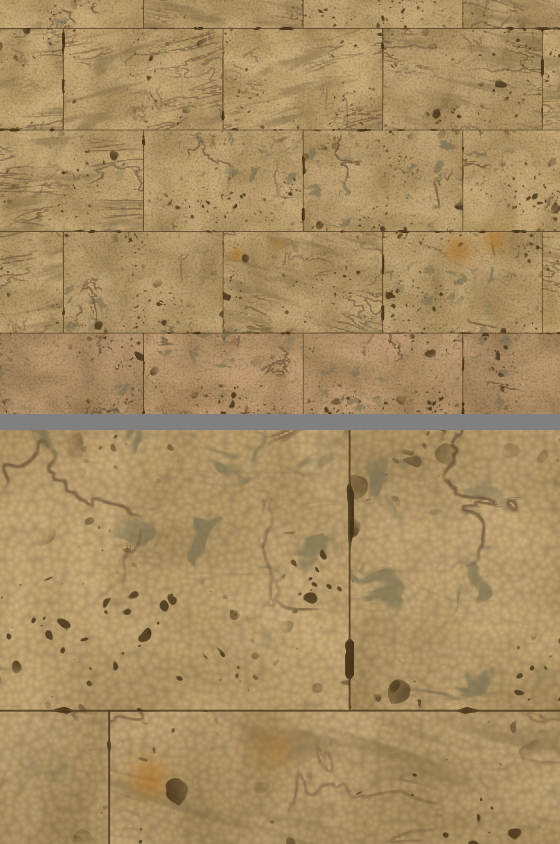
Top, the full canvas; bottom, a detail of the centre.
Reproduce this texture procedurally as a WebGL 2 fragment shader.

```glsl
#version 300 es
precision highp float;
// Weathered limestone wall: half-offset courses of wide blocks with thin joints.
// Layered sines make clouds, bedding veins and cracks; cellular noise makes
// grain and pits. Each block shifts the noise and is either veined or pitted.

uniform vec2 u_resolution;
out vec4 fragColor;

const vec2 BLOCK_SIZE = vec2(0.3856, 0.2453);
const vec2 WALL_ORIGIN = vec2(0.1532, 0.1954);
const vec3 STONE_LIGHT = vec3(0.74, 0.63, 0.445);
const vec3 STONE_SHADE = vec3(0.62, 0.52, 0.34);
const vec3 BEDDING = vec3(0.49, 0.41, 0.27);
const vec3 VEIN = vec3(0.37, 0.28, 0.19);
const vec3 MINERAL = vec3(0.46, 0.43, 0.32);
const vec3 RUST = vec3(0.66, 0.42, 0.12);
const vec3 CAVITY = vec3(0.25, 0.18, 0.08);

vec2 hash2(vec2 p) {
  vec3 q = fract(p.xyx * vec3(0.1031, 0.1030, 0.0973));
  q += dot(q, q.yzx + 33.33);
  return fract((q.xx + q.yz) * q.zy);
}

// Distance to the nearest scattered point, and that point's random id.
vec2 cells(vec2 p) {
  vec2 base = floor(p), nearest = vec2(8.0, 0.0);
  for (int y = -1; y <= 1; y++)
    for (int x = -1; x <= 1; x++) {
      vec2 id = base + vec2(x, y);
      float d = length(id + hash2(id) - p);
      if (d < nearest.x) nearest = vec2(d, hash2(id + 19.0).x);
    }
  return nearest;
}

// Rotated, self-warped sine octaves, roughly -1 to 1.
float waves(vec2 p, int octaves) {
  float sum = 0.0, amp = 0.6;
  for (int i = 0; i < octaves; i++) {
    p = mat2(0.8, -0.6, 0.6, 0.8) * p * 1.75 + 2.3;
    p += 0.55 * sin(p.yx + float(i));
    sum += amp * sin(p.x) * cos(p.y);
    amp *= 0.6;
  }
  return sum;
}

// Thin line along the zero contour of a field.
float contour(float field, float width, float pixel) {
  float d = abs(field) * pixel / max(fwidth(field), 0.0001);
  return 1.0 - smoothstep(0.0, width + pixel, d);
}

// Round holes of random size on a cellular grid.
float pits(vec2 p, float scale, float rarity, float pixel) {
  vec2 c = cells(p * scale);
  float radius = 0.27 * smoothstep(rarity, 1.0, c.y);
  float soft = pixel * scale;
  return (1.0 - smoothstep(radius - soft, radius + soft, c.x)) * smoothstep(0.0, 0.06, radius);
}

// Blocks of streaked stone alternate with pitted ones; one course is all streaked.
float veinedBlock(vec2 block) {
  if (block.y == 2.0) return 1.0;
  if (block.y == 1.0) return step(block.x, -0.5);
  return mod(block.x + block.y, 2.0) * step(0.0, block.y);
}

float rustStains(vec2 p) {
  float sum = 0.0;
  for (int i = 0; i < 4; i++) {
    float k = float(i), right = step(1.5, k);
    vec2 center = vec2(0.572 + 0.095 * k + 0.345 * right, 0.385 + 0.025 * mod(k, 2.0) + 0.01 * right);
    vec2 d = (p - center) / mix(0.016, 0.03, right);
    sum += exp(-dot(d, d));
  }
  return sum;
}

void main() {
  vec2 p = gl_FragCoord.xy / u_resolution.y;
  float pixel = 1.0 / u_resolution.y;

  // Block layout
  vec2 grid = (p - WALL_ORIGIN) / BLOCK_SIZE;
  grid.x -= 0.502 * mod(floor(grid.y), 2.0);
  vec2 block = floor(grid), local = fract(grid);
  vec2 seed = hash2(block + 5.0);
  float veined = veinedBlock(block);
  vec2 s = p + 7.0 * seed;
  vec2 rough = s + 0.006 * vec2(waves(s * 40.0, 3), waves(s.yx * 40.0 + 3.0, 3));

  // Clouded stone and fine grain
  float cloud = waves(s * 13.0, 6);
  vec3 color = mix(STONE_SHADE, STONE_LIGHT, clamp(0.6 + 0.65 * cloud, 0.0, 1.0));
  color *= 0.97 + 0.06 * seed.y;
  color *= mix(vec3(1.0), vec3(0.96, 0.92, 0.96), step(block.y, -0.5));
  color *= 1.0 + 0.17 * (0.45 - cells(s * 170.0).x);

  // Slanted bedding streaks and hairline veins
  float tilt = mix(-0.35, 0.3, seed.x);
  vec2 along = vec2(cos(tilt), sin(tilt));
  vec2 bed = vec2(dot(s, along), dot(s, vec2(-along.y, along.x))) * vec2(8.0, 38.0);
  float streak = waves(bed, 4);
  float patches = smoothstep(-0.1, 0.5, waves(s * 7.0 + 4.0, 3));
  color = mix(color, BEDDING, (0.08 + 0.4 * veined) * smoothstep(0.1, 0.8, streak));
  color = mix(color, VEIN, (0.08 + 0.45 * veined) * patches * contour(streak, 0.0012, pixel));

  // Grey mineral blotches, cracks and rust
  float blotch = smoothstep(0.35, 0.65, waves(rough * 34.0 + 5.0, 4));
  color = mix(color, MINERAL, (0.65 - 0.4 * veined) * blotch * patches);
  float crackMask = smoothstep(0.2, 0.6, waves(s * 11.0 + 9.0, 3));
  float crack = contour(waves(s * 15.0 + 1.0, 5), 0.0015, pixel);
  color = mix(color, VEIN, (0.65 - 0.3 * veined) * crack * crackMask);
  color = mix(color, RUST, clamp(rustStains(p) * (0.5 + 0.4 * cloud), 0.0, 0.75));

  // Pits at three sizes, denser in clusters
  float cluster = smoothstep(-0.3, 0.4, waves(s * 9.0 + 2.0, 3));
  for (int i = 0; i < 3; i++) {
    float scale = 24.0 * pow(2.1, float(i));
    float hole = pits(rough + float(i), scale, 0.78 + 0.1 * veined, pixel);
    color = mix(color, CAVITY, 0.8 * hole * cluster);
  }

  // Thin joints with uneven depth and chipped edges
  vec2 edge = min(local, 1.0 - local) * BLOCK_SIZE;
  float chip = smoothstep(0.3, 0.75, waves(p * 24.0, 4));
  float width = 0.0007 + 0.0028 * chip;
  float joint = 1.0 - smoothstep(width - 0.5 * pixel, width + 0.7 * pixel, min(edge.x, edge.y));
  color = mix(color, CAVITY, joint * (0.72 + 0.2 * chip));

  fragColor = vec4(color, 1.0);
}
```
